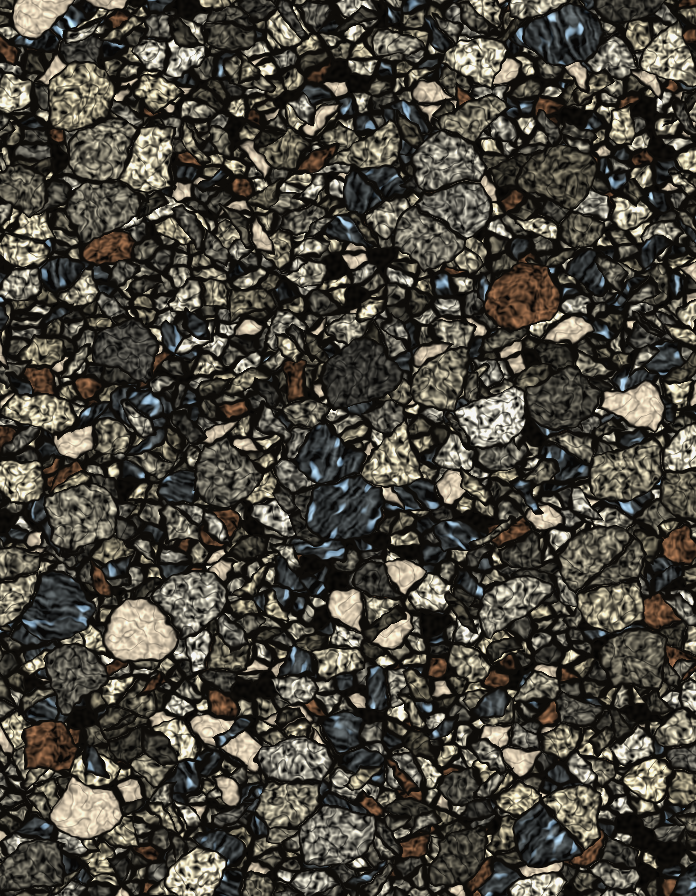
A Shadertoy shader for this texture:

```glsl
const vec3 GAP = vec3(0.055, 0.047, 0.036);
const vec3 OLIVE = vec3(1.06, 1.0, 0.82);
const vec3 GREY = vec3(1.02, 1.0, 0.92);
const vec3 CREAM = vec3(1.08, 1.0, 0.87);
const vec3 RUST = vec3(1.35, 0.95, 0.66);
const vec3 SLATE = vec3(0.93, 1.0, 1.02);
const vec3 GLINT = vec3(0.42, 0.53, 0.62);

struct Cell { float edge; vec2 local; float id; };

vec2 hash22(vec2 p) {
    vec3 q = fract(p.xyx * vec3(0.1031, 0.1030, 0.0973));
    q += dot(q, q.yzx + 33.33);
    return fract((q.xx + q.yz) * q.zy);
}

float pick(float id, float salt) {
    return hash22(vec2(id * 917.0, salt)).x;
}

mat2 turn(float a) {
    return mat2(cos(a), -sin(a), sin(a), cos(a));
}

float corner(vec2 cell, vec2 offset) {
    float a = 6.2832 * hash22(cell).x;
    return dot(vec2(cos(a), sin(a)), offset);
}

// Gradient noise, roughly -0.7 to 0.7
float noise(vec2 p) {
    vec2 i = floor(p), f = fract(p), e = vec2(1, 0);
    vec2 u = f * f * f * (f * (f * 6.0 - 15.0) + 10.0);
    return 1.3 * mix(mix(corner(i, f), corner(i + e, f - e), u.x),
                     mix(corner(i + e.yx, f - e.yx), corner(i + 1.0, f - 1.0), u.x), u.y);
}

// Voronoi cell with the distance to its nearest border
Cell findCell(vec2 p) {
    vec2 i = floor(p), f = fract(p), home = vec2(0), toSeed = vec2(0);
    float best = 9.0, edge = 9.0;
    for (int y = -1; y <= 1; y++)
    for (int x = -1; x <= 1; x++) {
        vec2 g = vec2(x, y), r = g + hash22(i + g) - f;
        if (dot(r, r) < best) { best = dot(r, r); home = g; toSeed = r; }
    }
    for (int y = -2; y <= 2; y++)
    for (int x = -2; x <= 2; x++) {
        vec2 g = home + vec2(x, y), r = g + hash22(i + g) - f, d = r - toSeed;
        if (dot(d, d) > 1e-5) edge = min(edge, dot(0.5 * (toSeed + r), normalize(d)));
    }
    return Cell(edge, toSeed, hash22(i + home + 71.0).y);
}

// Mineral surface: granular, cream, rusty or striped slate
vec3 mineral(vec2 p, float id) {
    vec2 q = p + id * 7.0;
    float kind = pick(id, 3.0);
    float speckle = noise(q * 105.0) + 0.9 * noise(q * 220.0);
    float crack = smoothstep(0.0, 0.13, abs(noise(q * 55.0)));
    float tone = mix(0.17, 0.74, pick(id, 5.0));
    vec3 tint = mix(GREY, OLIVE, pick(id, 9.0));
    if (kind < 0.06)
        return CREAM * (0.76 + 0.22 * speckle) * mix(0.75, 1.0, crack);
    if (kind < 0.11)
        return RUST * (0.24 + 0.22 * speckle + 0.15 * noise(q * 30.0));
    if (kind < 0.25) {
        vec2 s = turn(id * 40.0) * q;
        float stripes = noise(s * vec2(35.0, 190.0));
        float shine = smoothstep(0.22, 0.55, noise(s * vec2(45.0, 90.0) + 9.0));
        return SLATE * (0.17 + 0.3 * stripes + 0.1 * speckle) + GLINT * shine;
    }
    return tint * tone * (1.0 + 1.05 * speckle) * mix(0.5, 1.0, crack);
}

// Lays a share of one layer's grains, each with a dark rim, over the others
vec3 addGrains(vec3 under, vec2 p, vec2 scale, float angle, float share, float roundness) {
    Cell c = findCell(turn(angle) * p * scale + scale.yx);
    if (pick(c.id, 1.0) > share) return under;
    float px = 1.0 / iResolution.y;
    float shape = min(c.edge, roundness - length(c.local)) / scale.y;
    float rim = 0.0019 + 0.0018 * noise(p * 70.0);
    float cover = smoothstep(-0.5 * px, 0.5 * px, shape);
    float body = smoothstep(rim - 0.0005, rim + max(0.0016, px), shape);
    float relief = mix(0.78, 1.08, smoothstep(0.0, 0.008, shape));
    vec3 face = max(mineral(p, c.id) * relief, 0.6 * GAP);
    return mix(under, mix(GAP, face, body), cover);
}

void mainImage(out vec4 fragColor, in vec2 fragCoord) {
    vec2 p = fragCoord / iResolution.y;

    // Ragged grain borders
    vec2 bend = vec2(noise(p * 28.0), noise(p * 28.0 + 50.0));
    vec2 fray = vec2(noise(p * 110.0), noise(p * 110.0 + 50.0));
    vec2 w = p + 0.006 * bend + 0.0022 * fray;

    // Small chips first, then larger grains and slivers
    vec3 color = GAP * (0.8 + 0.8 * noise(p * 160.0));
    color = addGrains(color, w, vec2(42.0, 52.0), 0.1, 0.93, 0.85);
    color = addGrains(color, w, vec2(23.0, 29.0), -0.2, 0.55, 0.72);
    color = addGrains(color, w, vec2(24.0, 58.0), 0.6, 0.13, 0.8);
    color = addGrains(color, w, vec2(26.0, 56.0), -0.9, 0.12, 0.8);
    color = addGrains(color, w, vec2(13.0, 16.0), 0.4, 0.3, 0.6);

    fragColor = vec4(clamp(color, 0.0, 0.96), 1.0);
}
```
